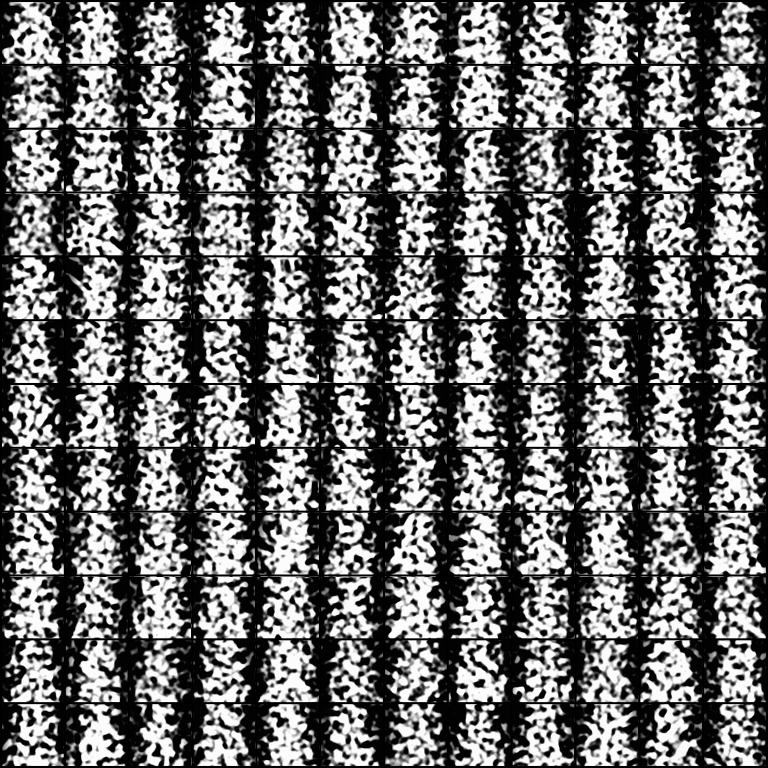
A WebGL 2 fragment shader for this pattern:

```glsl
#version 300 es
precision highp float;
// A 12 by 12 sheet of square tiles, each a tapered patch of black and white blobs.

#define TILES 12.0          // repeats across and down
#define GAP 0.032           // black rule, as a share of one repeat
#define BLOB_FREQ 7.4       // coarse noise lattice cells per tile
#define BOTTOM_WIDTH 0.42   // half width of the bright patch at its foot
#define TOP_WIDTH 0.24      // half width at its head
#define SIDE_BLUR 0.23      // softness of the patch sides
#define CORE_LEVEL 0.64     // noise bias inside the patch
#define EDGE_LEVEL -1.45    // noise bias outside the patch
#define SIDE_DIM 0.5        // brightness of stray blobs at the sides
#define SOFTNESS 0.88       // half width of the black to white ramp
#define BLACK 0.008
#define WHITE 0.99

uniform vec2 u_resolution;
out vec4 fragColor;

float hash(vec2 p) {
  return fract(sin(dot(p, vec2(127.1, 311.7))) * 43758.5453);
}

// Dot product of a random unit gradient with the offset from its corner
float cornerSlope(vec2 corner, vec2 offset) {
  float angle = 6.28318 * hash(corner);
  return dot(vec2(cos(angle), sin(angle)), offset);
}

float gradientNoise(vec2 p) {
  vec2 i = floor(p), f = fract(p);
  vec2 w = f * f * f * (f * (f * 6.0 - 15.0) + 10.0);
  float low = mix(cornerSlope(i, f),
                  cornerSlope(i + vec2(1, 0), f - vec2(1, 0)), w.x);
  float high = mix(cornerSlope(i + vec2(0, 1), f - vec2(0, 1)),
                   cornerSlope(i + vec2(1, 1), f - vec2(1, 1)), w.x);
  return mix(low, high, w.y);
}

// Two turned coarse layers hide the lattice, a finer one varies blob size
float blobNoise(vec2 p) {
  const mat2 turn = mat2(0.8, 0.6, -0.6, 0.8);
  float coarse = gradientNoise(p) + gradientNoise(turn * p + 53.7);
  float fine = gradientNoise(turn * p * 1.6 + 91.3);
  return 2.6 * coarse + 1.9 * fine;
}

// Bright patch, wide at the foot and narrow at the head
float patchMask(vec2 tile, vec2 id) {
  float lean = 0.06 * (hash(id + 3.1) - 0.5);
  float widen = 0.08 * (hash(id + 7.7) - 0.5);
  float halfWidth = mix(BOTTOM_WIDTH, TOP_WIDTH, tile.y) + widen;
  float side = abs(tile.x - 0.5 - lean);
  return 1.0 - smoothstep(halfWidth - SIDE_BLUR, halfWidth + SIDE_BLUR, side);
}

void main() {
  vec2 grid = gl_FragCoord.xy / u_resolution * (TILES + GAP);
  vec2 id = floor(grid);
  vec2 tile = (fract(grid) - GAP) / (1.0 - GAP);

  // Blobs, with level and contrast varied from tile to tile
  float bright = patchMask(tile, id);
  float level = mix(EDGE_LEVEL, CORE_LEVEL, bright);
  level += 0.3 * (hash(id + 11.3) - 0.5);
  float grey = pow(hash(id + 19.9), 8.0);
  float ramp = SOFTNESS * (1.0 + 0.5 * grey);
  float blobs = blobNoise(tile * BLOB_FREQ + id * 37.0);
  float tone = smoothstep(-ramp, ramp, blobs + level - 0.3 * grey);
  tone *= mix(SIDE_DIM, 1.0, smoothstep(0.0, 0.4, bright));
  float shade = mix(BLACK, WHITE, tone);

  // Black rules between tiles and around the sheet
  vec2 pixel = (TILES + GAP) / u_resolution;
  vec2 fromRule = abs(fract(grid - 0.5 * GAP + 0.5) - 0.5) - 0.5 * GAP;
  vec2 inside = clamp(fromRule / pixel + 0.5, 0.0, 1.0);
  shade *= inside.x * inside.y;

  fragColor = vec4(vec3(shade), 1.0);
}
```
